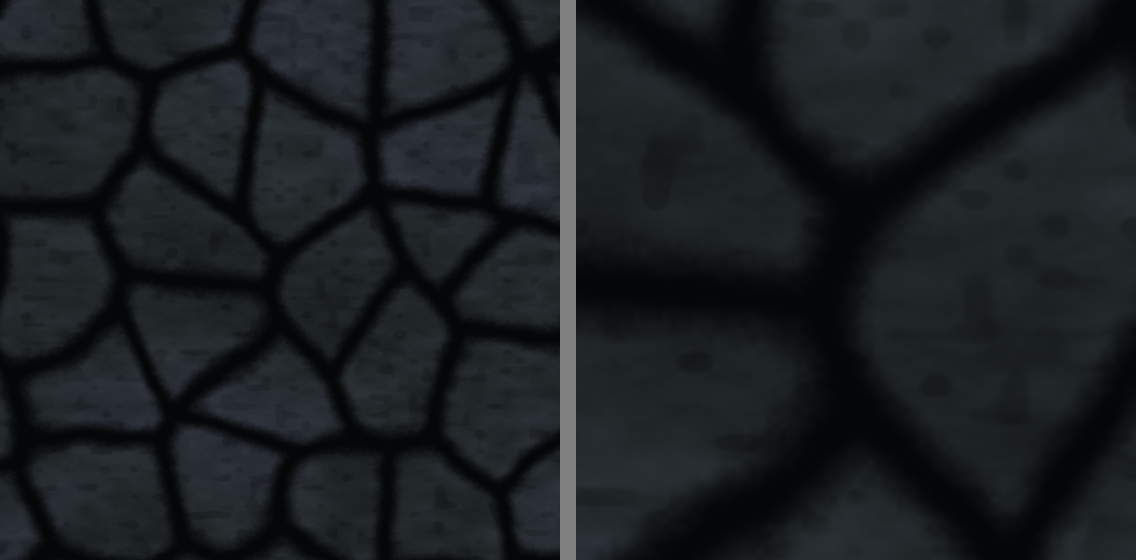
Left, the full canvas; right, a detail of the centre.
Give the GLSL for this texture, as a WebGL 2 fragment shader.

```glsl
#version 300 es
precision highp float;
// Dark slate paving: irregular mottled stones divided by soft black joints.

uniform vec2 u_resolution;
out vec4 fragColor;

const float STONES = 4.6;            // stones across the canvas
const float JITTER = 0.84;           // irregularity of stone centres
const float BEND = 0.055;            // waviness of the joints
const float CORNER_ROUND = 0.032;    // rounding, in stone units
const float JOINT_CORE = 0.002;      // half width of the black core
const float JOINT_FADE = 0.031;      // where the joint shadow ends
const float STONE_LEVEL = 0.165;     // mean stone brightness
const float BROAD_CONTRAST = 0.095;
const float MOTTLE_CONTRAST = 0.075;
const float STONE_CONTRAST = 0.016;
const float PIT_DEPTH = 0.028;
const vec3 JOINT_COLOR = vec3(0.018, 0.023, 0.027);
const vec3 GREY_TINT = vec3(0.86, 1.0, 1.06);
const vec3 BLUE_TINT = vec3(0.90, 1.0, 1.18);

uint mixBits(uint n) {
    n = (n ^ (n >> 16)) * 0x7feb352du;
    n = (n ^ (n >> 15)) * 0x846ca68bu;
    return n ^ (n >> 16);
}

vec2 hash2(vec2 cell) {
    ivec2 c = ivec2(cell);
    uint h = mixBits(uint(c.x) + mixBits(uint(c.y) + 71u));
    return vec2(h & 0xffffu, h >> 16) / 65535.0;
}

float noise(vec2 p) {
    vec2 i = floor(p), f = fract(p);
    f = f * f * (3.0 - 2.0 * f);
    float low = mix(hash2(i).x, hash2(i + vec2(1, 0)).x, f.x);
    float high = mix(hash2(i + vec2(0, 1)).x, hash2(i + vec2(1, 1)).x, f.x);
    return mix(low, high, f.y);
}

float fbm(vec2 p) {
    float sum = 0.0, weight = 0.5;
    for (int i = 0; i < 4; i++) {
        sum += weight * noise(p);
        p = mat2(1.98, 0.18, -0.18, 1.98) * p + 17.3;
        weight *= 0.5;
    }
    return sum / 0.9375;
}

vec2 stoneCentre(vec2 cell) {
    return cell + 0.5 + JITTER * (hash2(cell) - 0.5);
}

// x: rounded distance to the nearest joint, y: random value of the stone
vec2 paving(vec2 p) {
    vec2 base = floor(p), nearestCell = base, nearest = vec2(0.0);
    float best = 1e3;
    for (int y = -1; y <= 1; y++)
    for (int x = -1; x <= 1; x++) {
        vec2 cell = base + vec2(x, y);
        vec2 toCentre = stoneCentre(cell) - p;
        float d = dot(toCentre, toCentre);
        if (d < best) {
            best = d;
            nearest = toCentre;
            nearestCell = cell;
        }
    }
    float sum = 0.0;
    for (int y = -2; y <= 2; y++)
    for (int x = -2; x <= 2; x++) {
        if (x == 0 && y == 0) continue;
        vec2 other = stoneCentre(nearestCell + vec2(x, y)) - p;
        float d = dot(0.5 * (nearest + other), normalize(other - nearest));
        sum += exp(-d / CORNER_ROUND);
    }
    return vec2(-CORNER_ROUND * log(sum), hash2(nearestCell + 53.0).y);
}

void main() {
    vec2 uv = gl_FragCoord.xy / min(u_resolution.x, u_resolution.y);

    // Bent stone layout
    vec2 bend = vec2(noise(uv * 6.0 + 11.0), noise(uv * 6.0 + 47.0)) - 0.5;
    vec2 ripple = vec2(noise(uv * 19.0 + 5.0), noise(uv * 19.0 + 83.0)) - 0.5;
    vec2 stone = paving((uv + BEND * bend + 0.008 * ripple) * STONES + 20.0);

    // Mottled surface, streaked sideways
    float broad = fbm(uv * 4.0 + 31.0);
    float mottle = fbm(uv * vec2(20.0, 44.0) + 9.0);
    float pits = smoothstep(0.66, 0.86, noise(uv * vec2(42.0, 62.0) + 3.0));
    float grain = noise(uv * 230.0) - 0.5;
    float level = STONE_LEVEL
        + BROAD_CONTRAST * (broad - 0.5)
        + MOTTLE_CONTRAST * (mottle - 0.5)
        + STONE_CONTRAST * (stone.y - 0.5)
        + 0.008 * grain - PIT_DEPTH * pits;
    vec3 tint = mix(GREY_TINT, BLUE_TINT, smoothstep(0.48, 0.72, broad));

    // Soft joint shadow with a slightly ragged rim
    float edge = stone.x / STONES + 0.003 * grain + 0.008 * (mottle - 0.5);
    float face = smoothstep(JOINT_CORE, JOINT_FADE, edge);
    fragColor = vec4(mix(JOINT_COLOR, level * tint, face), 1.0);
}
```
